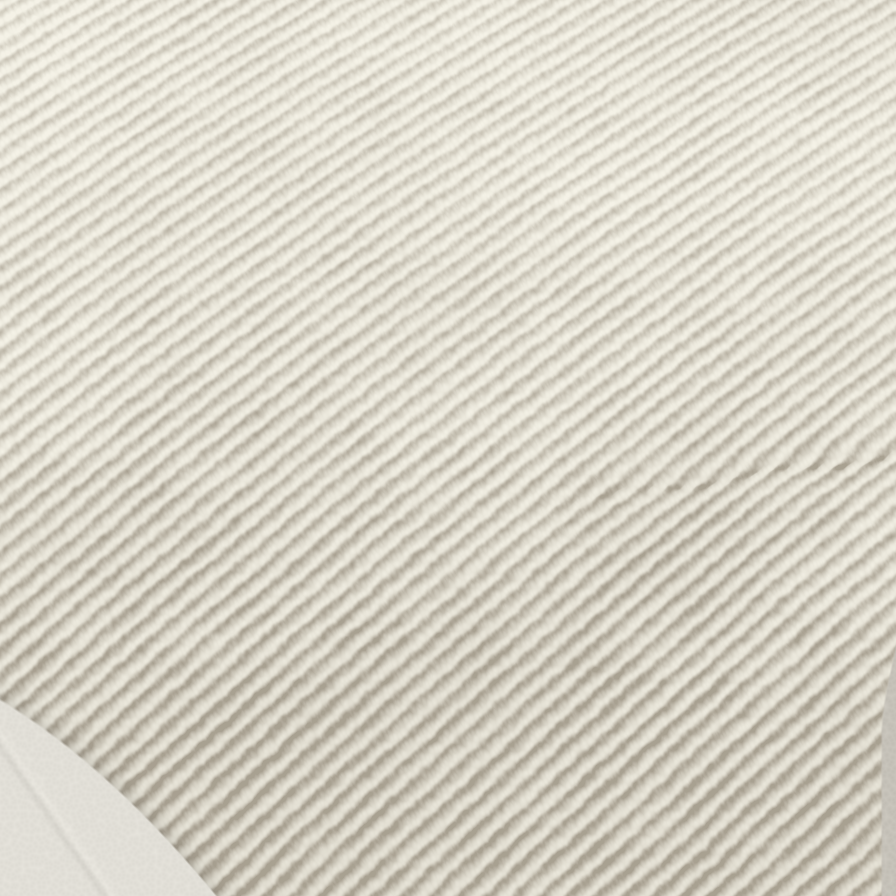
This texture is drawn by a WebGL 1 fragment shader. Its source:

```glsl
precision highp float;

uniform vec2 u_resolution;

const float TAU = 6.2831853;
const float RIBS_ACROSS = 32.0;                  // ribs met along a horizontal edge
const vec3 RIBS_UP = vec3(34.0, 2.0, 5.33);      // cubic rib count, denser toward the top
const vec2 RIB_DIRECTION = vec2(0.78, 0.62);
const float RIB_LEAN = 0.35;
const float RIB_WOBBLE = 0.11;
const float BUMP_SHIFT = 0.16;
const float FUZZ_AMOUNT = 0.36;
const vec2 FUZZ_CELLS = vec2(165.0, 105.0);
const float DEPTH_TOP = 0.46;
const float DEPTH_BOTTOM = 0.86;
const float LOWER_SHADE = 0.17;
const float BROAD_SHADE = 0.06;
const vec3 GROOVE = vec3(0.66, 0.63, 0.57);
const vec3 RIDGE = vec3(0.945, 0.935, 0.89);
const vec3 PANEL = vec3(0.885, 0.875, 0.845);
const vec3 STRIP = vec3(0.775, 0.76, 0.725);

vec2 hash2(vec2 p) {
  vec2 q = vec2(dot(p, vec2(127.1, 311.7)), dot(p, vec2(269.5, 183.3)));
  return fract(sin(q) * 43758.55);
}

// Distance to the nearest scattered point, about 0 to 1
float cellular(vec2 p) {
  vec2 cell = floor(p);
  vec2 f = fract(p);
  float nearest = 2.0;
  for (int j = -1; j <= 1; j++) {
    for (int i = -1; i <= 1; i++) {
      vec2 offset = vec2(float(i), float(j));
      vec2 d = offset + hash2(cell + offset) - f;
      nearest = min(nearest, dot(d, d));
    }
  }
  return sqrt(nearest);
}

// Smooth irregular variation, about -1 to 1
float layeredSines(vec2 p) {
  float sum = 0.0;
  float weight = 0.5;
  for (int i = 0; i < 4; i++) {
    sum += weight * sin(p.x + 1.7 * sin(p.y)) * cos(p.y - 0.6 * p.x);
    p = mat2(1.5, 1.1, -1.1, 1.5) * p + 2.3;
    weight *= 0.6;
  }
  return sum;
}

// Signed height above the wrinkle on the right
float creaseOffset(vec2 uv) {
  return uv.y - 0.43 - 0.14 * (uv.x - 0.56) - 0.004 * sin(uv.x * 38.0);
}

// Rib number: whole values lie on ridge crests
float ribPhase(vec2 uv) {
  float up = uv.y * (RIBS_UP.x + uv.y * (RIBS_UP.y + uv.y * RIBS_UP.z));
  return up - RIBS_ACROSS * uv.x;
}

vec3 ribbedCloth(vec2 uv) {
  // Uneven rib edges
  float phase = ribPhase(uv) + RIB_WOBBLE * layeredSines(uv * 17.0);
  float along = dot(uv, RIB_DIRECTION);
  float bump = cellular(vec2(along * 62.0, phase * 1.3)) - 0.5;
  float fuzz = cellular(FUZZ_CELLS * (uv + vec2(0.3 * uv.y, 0.0))) - 0.5;

  // Wrinkle pulls the ribs and leaves a broken shadow
  float crease = creaseOffset(uv);
  float creaseReach = smoothstep(0.5, 0.9, uv.x);
  phase += 0.25 * creaseReach * exp(-pow(crease / 0.018, 2.0));

  // Broad rounded ridge with a narrower groove
  float angle = TAU * (phase + BUMP_SHIFT * bump);
  float height = 0.5 + 0.5 * cos(angle + RIB_LEAN * cos(angle));
  float groove = pow(1.0 - height, 1.3);
  float depth = mix(DEPTH_BOTTOM, DEPTH_TOP, smoothstep(0.05, 0.95, uv.y));
  depth *= 1.0 + 0.25 * layeredSines(uv * 31.0 + 4.0);

  // Fibres show most inside the grooves
  float light = 1.0 - depth * groove;
  light -= FUZZ_AMOUNT * fuzz * (0.35 + 0.65 * groove);
  light -= LOWER_SHADE * (1.0 - smoothstep(0.0, 0.75, uv.y));
  light += BROAD_SHADE * layeredSines(uv * 6.0 + 1.0);
  float broken = smoothstep(-0.2, 0.6, sin(angle - 1.8));
  light -= 0.4 * creaseReach * broken * exp(-pow(crease / 0.004, 2.0));
  return mix(GROOVE, RIDGE, clamp(light, 0.0, 1.05));
}

vec3 plainPanel(vec2 uv) {
  float weave = cellular(uv * 190.0) - 0.5;
  float fold = uv.y - 0.167 + 1.43 * uv.x;
  float foldShade = exp(-pow(fold / 0.007, 2.0));
  float foldLight = exp(-pow((fold - 0.014) / 0.008, 2.0));
  return PANEL + 0.03 * weave - 0.04 * foldShade + 0.02 * foldLight;
}

void main() {
  vec2 uv = gl_FragCoord.xy / u_resolution;
  float blur = 1.5 / min(u_resolution.x, u_resolution.y);
  vec3 color = ribbedCloth(uv);

  // Smooth panel at the lower left, with a soft shadow beside it
  float panelEdge = (uv.y - 0.219 + 0.6 * uv.x + 1.27 * uv.x * uv.x) * 0.75;
  color *= 1.0 - 0.10 * exp(-max(panelEdge, 0.0) / 0.012);
  color = mix(plainPanel(uv), color, smoothstep(-blur, blur, panelEdge));

  // Narrow grey strip at the lower right
  float stripEdge = uv.x - 0.984 - 0.02 * smoothstep(0.18, 0.32, uv.y);
  vec3 strip = STRIP + 0.04 * (cellular(uv * 170.0) - 0.5);
  color = mix(color, strip, smoothstep(-blur, blur, stripEdge));

  gl_FragColor = vec4(color, 1.0);
}
```
